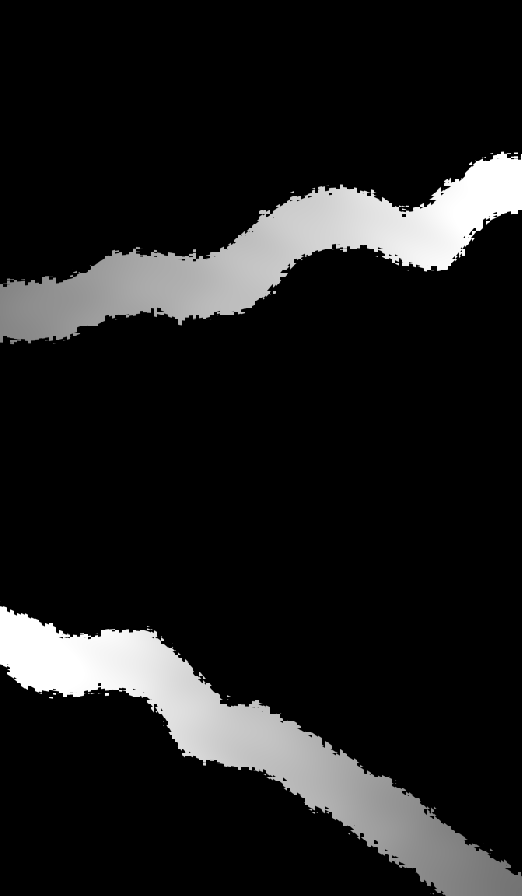
This texture map is drawn by a Shadertoy shader. Its source:

```glsl
// Two ragged, glowing grey cracks winding across a black mask.

const int KNOTS = 15;

// Edge heights at even steps across the canvas, as shares of its height.
const float UPPER_TOP[KNOTS] = float[KNOTS](.685, .688, .693, .717, .719, .715, .723,
    .758, .781, .792, .785, .767, .792, .824, .829);
const float UPPER_BASE[KNOTS] = float[KNOTS](.622, .620, .628, .645, .651, .642, .650,
    .664, .708, .723, .721, .703, .702, .749, .763);
const float LOWER_TOP[KNOTS] = float[KNOTS](.324, .307, .292, .297, .296, .263, .219,
    .212, .190, .164, .138, .115, .078, .052, .026);
const float LOWER_BASE[KNOTS] = float[KNOTS](.253, .229, .223, .230, .215, .156, .147,
    .138, .109, .086, .053, .029, -.007, -.035, -.061);

vec2 hash2(vec2 cell) {
    vec3 h = fract(cell.xyx * vec3(.1031, .1030, .0973));
    h += dot(h, h.yzx + 33.33);
    return fract((h.xx + h.yz) * h.zy);
}

// Cellular noise: distance to the nearest scattered seed.
float cellular(vec2 p) {
    vec2 cell = floor(p), local = fract(p);
    float nearest = 2.0;
    for (int j = -1; j <= 1; j++)
        for (int i = -1; i <= 1; i++) {
            vec2 offset = vec2(i, j);
            nearest = min(nearest, length(offset + hash2(cell + offset) - local));
        }
    return nearest;
}

// Catmull-Rom curve through evenly spaced edge heights.
float edgeHeight(float knots[KNOTS], float x) {
    float s = clamp(x, 0.0, .9999) * float(KNOTS - 1);
    int i = int(s);
    float t = fract(s);
    float a = knots[max(i - 1, 0)], b = knots[i];
    float c = knots[i + 1], d = knots[min(i + 2, KNOTS - 1)];
    return b + .5 * t * (c - a + t * (2.0 * a - 5.0 * b + 4.0 * c - d
        + t * (3.0 * (b - c) + d - a)));
}

// Signed depth inside a band, corrected for the slope of each edge.
float bandDepth(vec2 uv, float aspect, float top[KNOTS], float base[KNOTS]) {
    const float STEP = .02;
    float topY = edgeHeight(top, uv.x), baseY = edgeHeight(base, uv.x);
    float topSlope = (edgeHeight(top, uv.x + STEP) - edgeHeight(top, uv.x - STEP)) / (2.0 * STEP * aspect);
    float baseSlope = (edgeHeight(base, uv.x + STEP) - edgeHeight(base, uv.x - STEP)) / (2.0 * STEP * aspect);
    return min((topY - uv.y) / length(vec2(1.0, topSlope)),
               (uv.y - baseY) / length(vec2(1.0, baseSlope)));
}

// Crumbled border: coarse bites, fine bites and square grains.
float crumble(vec2 p) {
    vec2 grains = floor(p * 256.0);
    vec2 snapped = (grains + .5) / 256.0;
    float coarse = cellular(snapped * 55.0) - .48;
    float fine = cellular(snapped * 120.0 + 17.0) - .48;
    return .009 * coarse + .011 * fine + .004 * (hash2(grains).x - .5);
}

// Brightness along each band, with faint layered mottling.
float upperShade(float x) {
    return mix(.52, 1.02, x) + .03 * smoothstep(.6, .9, x);
}

float lowerShade(float x) {
    return 1.01 - .22 * smoothstep(.1, .5, x) - .34 * smoothstep(.38, 1.05, x);
}

float mottling(vec2 p) {
    return .008 * (sin(p.x * 61.0 + 2.0 * sin(p.y * 43.0)) + sin(p.y * 97.0 + p.x * 31.0));
}

void mainImage(out vec4 fragColor, in vec2 fragCoord) {
    vec2 uv = fragCoord / iResolution.xy;
    float aspect = iResolution.x / iResolution.y;
    vec2 p = vec2(uv.x * aspect, uv.y);
    float blur = .75 / iResolution.y;
    float roughness = crumble(p);

    float upper = bandDepth(uv, aspect, UPPER_TOP, UPPER_BASE) + roughness;
    float lower = bandDepth(uv, aspect, LOWER_TOP, LOWER_BASE) + roughness;

    float shade = upperShade(uv.x) * smoothstep(-blur, blur, upper)
                + lowerShade(uv.x) * smoothstep(-blur, blur, lower);
    shade *= 1.0 + mottling(p);
    fragColor = vec4(vec3(clamp(shade, 0.0, 1.0)), 1.0);
}
```
